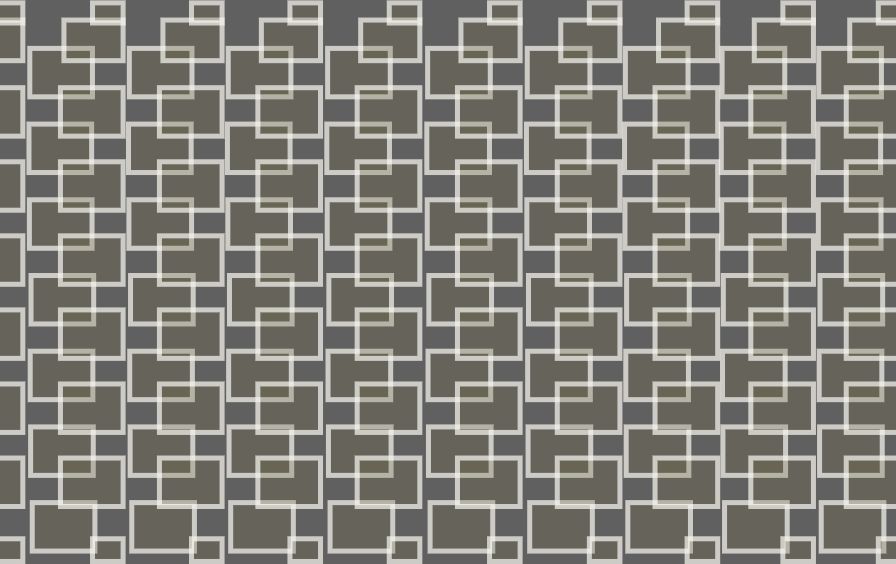
Give the GLSL for this pattern, as a WebGL 2 fragment shader.

```glsl
#version 300 es
precision highp float;
// Rows of overlapping translucent rectangular frames on dark grey, nine columns wide.

uniform vec2 u_resolution;
out vec4 outColor;

const float PI = 3.14159265;
const vec2 SHEET = vec2(768.0, 482.0);   // layout units across the canvas
const float LINE_WIDTH = 4.3;

const vec3 SLATE = vec3(0.376, 0.376, 0.378);
const vec3 OLIVE = vec3(0.45, 0.425, 0.27);
const vec3 CHALK = vec3(0.955, 0.95, 0.925);
const float FILL_ALPHA = 0.25;
const float LINE_ALPHA = 0.73;

// Signed distance to a box given by its top left corner and size.
float boxDistance(vec2 p, vec2 corner, vec2 size) {
    vec2 q = abs(p - corner - 0.5 * size) - 0.5 * size;
    return max(q.x, q.y);
}

// Coverage of the region where the distance is negative.
float coverage(float d, float pixel) {
    return clamp(0.5 - d / pixel, 0.0, 1.0);
}

// Slow uneven spacing of the columns, from two layered sines.
float columnDrift(float column, float phase) {
    return sin(PI * (column - phase) / 8.0)
         - 0.3 * cos(2.0 * PI * (column - 2.7) / 5.6);
}

// Small sideways shift of successive rows.
float rowDrift(float row) {
    return 0.35 * row + 0.7 * cos(2.0 * PI * row / 3.0);
}

// Blends one frame, fill and outline, over the colour below.
vec3 drawFrame(vec3 below, vec2 p, vec2 corner, vec2 size, float pixel) {
    float d = boxDistance(p, corner, size);
    float inner = coverage(d + LINE_WIDTH, pixel);
    float border = coverage(d, pixel) - inner;
    vec3 color = mix(below, OLIVE, FILL_ALPHA * inner);
    return mix(color, CHALK, LINE_ALPHA * border);
}

// Draws a grid of frames; only the nearest cell can touch the pixel.
vec3 drawGrid(vec3 below, vec2 p, vec2 origin, vec2 pitch, float rows,
              vec2 size, float bow, float phase, float wobble, float pixel) {
    vec2 cell = floor((p - origin + vec2(10.0, 6.0)) / pitch);
    cell.y = clamp(cell.y, 0.0, rows - 1.0);
    vec2 corner = origin + cell * pitch;
    corner.x += bow * columnDrift(cell.x, phase) + wobble * rowDrift(cell.y);
    return drawFrame(below, p, corner, size, pixel);
}

void main() {
    vec2 uv = gl_FragCoord.xy / u_resolution;
    vec2 p = vec2(uv.x, 1.0 - uv.y) * SHEET;   // measured down from the top
    float pixel = SHEET.x / u_resolution.x;

    vec2 leftPitch = vec2(84.75, 64.7);
    vec2 rightPitch = vec2(84.1, 63.3);
    vec2 frameSize = vec2(58.0, 45.7);
    vec3 color = SLATE;

    // Left stack of each column
    color = drawGrid(color, p, vec2(21.8, 39.2), leftPitch, 7.0,
                     frameSize, 3.0, 0.0, 1.0, pixel);

    // Right stack, half a step lower
    color = drawGrid(color, p, vec2(50.0, 72.8), rightPitch, 6.0,
                     frameSize, 4.0, 1.0, 0.0, pixel);

    // Smaller frames that close the right stack above and below
    color = drawGrid(color, p, vec2(53.0, 15.0), rightPitch, 1.0,
                     vec2(55.0, 39.0), 4.0, 1.0, 0.0, pixel);
    color = drawGrid(color, p, vec2(77.5, 0.3), rightPitch, 1.0,
                     vec2(30.5, 21.5), 4.0, 1.0, 0.0, pixel);
    color = drawGrid(color, p, vec2(77.5, 458.3), rightPitch, 1.0,
                     vec2(30.5, 23.7), 4.0, 1.0, 0.0, pixel);

    outColor = vec4(color, 1.0);
}
```
